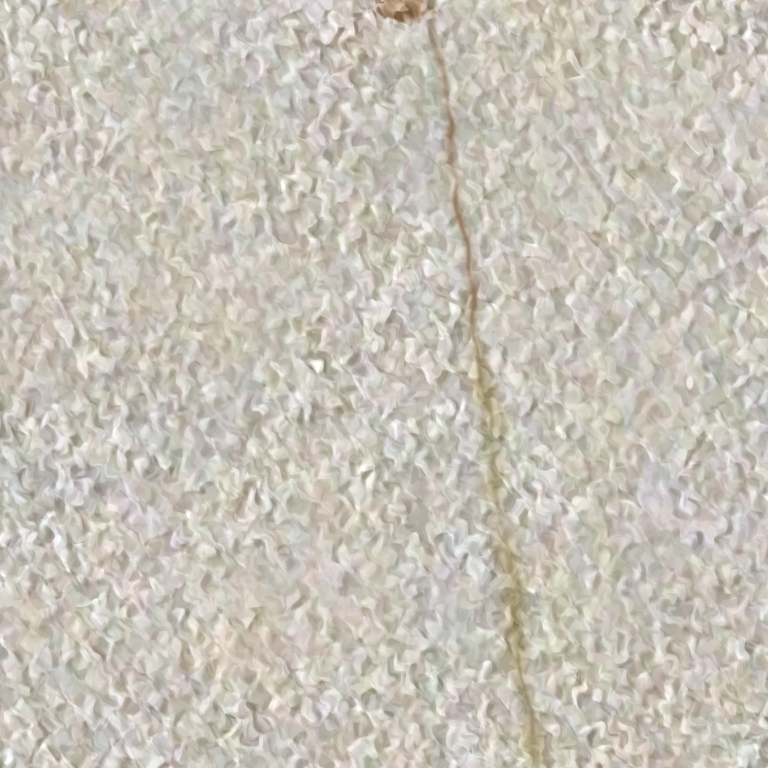
Give the GLSL for this texture, as a Shadertoy shader.

```glsl
// Pale weathered concrete with soft leaning grains and a thin stained crack.
#define GRAIN_SCALE 72.0
#define GRAIN_CONTRAST 0.31
#define GRAIN_SOFTNESS 7.0
#define GRAIN_LEAN 0.35
#define TINT_AMOUNT 0.055
#define CRACK_WIDTH 0.0034
#define CRACK_TOP 0.562
#define CRACK_DRIFT 0.135
#define BASE_COLOR vec3(0.786, 0.767, 0.729)
#define RUST_COLOR vec3(0.53, 0.43, 0.33)
#define OLIVE_COLOR vec3(0.67, 0.61, 0.41)
#define CHIP_COLOR vec3(0.96, 0.95, 0.94)

vec3 hash3(vec2 cell) {
    vec3 q = fract(cell.xyx * vec3(0.1031, 0.1030, 0.0973));
    q += dot(q, q.yxz + 33.33);
    return fract((q.xxy + q.yzz) * q.zyx);
}

mat2 rotation(float angle) {
    float c = cos(angle), s = sin(angle);
    return mat2(c, -s, s, c);
}

// Blended cellular noise: each cell is an elongated grain of random tone, -0.5 to 0.5.
float grains(vec2 p) {
    vec2 home = floor(p);
    float total = 0.0, weightSum = 1e-5;
    for (int j = -1; j <= 1; j++)
    for (int i = -1; i <= 1; i++) {
        vec2 cell = home + vec2(i, j);
        vec3 rnd = hash3(cell);
        vec3 shape = hash3(cell + 71.7);
        vec2 offset = p - cell - 0.1 - 0.8 * rnd.xy;
        offset = rotation(GRAIN_LEAN + (shape.x - 0.5) * 1.9) * offset;
        offset *= vec2(1.5, 0.72);
        float weight = exp(-GRAIN_SOFTNESS * dot(offset, offset));
        total += weight * (rnd.z - 0.5);
        weightSum += weight;
    }
    return total / weightSum;
}

// Layered sines: broad, irregular patches, about -1 to 1.
float patches(vec2 p) {
    float sum = 0.0, amplitude = 0.5;
    for (int k = 0; k < 4; k++) {
        p = rotation(0.9) * p + 1.7;
        sum += amplitude * sin(p.x + 1.3 * sin(p.y * 0.8)) * cos(p.y + 0.9 * sin(p.x * 0.7));
        p *= 1.9;
        amplitude *= 0.65;
    }
    return sum;
}

// Coverage of rare, slanted white chips.
float chips(vec2 p) {
    vec2 cell = floor(p * 5.0);
    vec3 rnd = hash3(cell + 19.0);
    vec2 offset = (fract(p * 5.0) - 0.2 - 0.6 * rnd.xy) / 5.0;
    offset = rotation((rnd.x - 0.5) * 1.6) * offset;
    float size = length(offset / vec2(0.006, 0.012));
    return step(0.86, rnd.z) * (1.0 - smoothstep(0.5, 1.0, size));
}

void mainImage(out vec4 fragColor, in vec2 fragCoord) {
    vec2 p = fragCoord / iResolution.y;

    // Grain with a shaded side, bent slightly so that outlines look eroded
    vec2 bend = 0.0025 * vec2(sin(p.y * 151.0 + 3.0 * sin(p.x * 67.0)),
                              sin(p.x * 137.0 + 3.0 * sin(p.y * 73.0)));
    vec2 g = (p + bend) * GRAIN_SCALE;
    float relief = grains(g) - 0.45 * grains(g + vec2(-0.55, 0.3));
    float fine = grains(g * 1.9 + 37.0);
    float wear = patches(p * 9.0 + 4.0);
    float contrast = GRAIN_CONTRAST * clamp(1.0 + 0.5 * wear, 0.55, 1.3);
    float tone = contrast * (0.85 * relief + 0.42 * fine);
    tone += 0.016 * patches(p * 6.0 + 11.0);
    vec3 color = BASE_COLOR + tone * vec3(0.96, 1.0, 1.1);

    // Faint warm, cool, pink and green mottling
    float warmth = patches(p * 8.0 + 23.0) * 0.4 + grains(g * 0.45 + 5.0);
    float pinkness = patches(p * 13.0 + 31.0) * 0.3 + grains(g * 0.6 + 59.0);
    color += TINT_AMOUNT * warmth * vec3(0.45, 0.1, -0.75);
    color += TINT_AMOUNT * pinkness * vec3(0.4, -0.35, 0.25);

    // Crack: rusty and narrow above, olive and broad below
    float wobble = 0.0035 * sin(p.y * 31.0) + 0.002 * sin(p.y * 83.0 + 1.0);
    float across = p.x - CRACK_TOP - CRACK_DRIFT * (1.0 - p.y) - wobble;
    across += 0.004 * grains(g * 0.7 + 13.0);
    float lower = 1.0 - smoothstep(0.46, 0.62, p.y);
    float spread = mix(0.010, 0.018, lower);
    float stain = exp(-pow(across / spread, 2.0));
    float blotch = 0.5 + 0.5 * sin(p.y * 38.0 + 2.0 * sin(p.y * 17.0));
    vec3 stainColor = mix(RUST_COLOR + 0.16, OLIVE_COLOR, lower) + 0.8 * tone;
    color = mix(color, stainColor, stain * (0.28 + 0.32 * blotch));
    float broken = smoothstep(-0.25, 0.2, grains(vec2(p.y * 26.0, 3.5)));
    float line = exp(-pow(across / CRACK_WIDTH, 2.0));
    vec3 lineColor = mix(RUST_COLOR, OLIVE_COLOR * 0.75, lower);
    color = mix(color, lineColor, line * mix(0.7, 0.5, lower) * (0.35 + 0.65 * broken));

    // Rusty pebble where the crack begins, then scattered chips
    vec2 toPebble = (p - vec2(0.522, 0.99)) / vec2(0.036, 0.022);
    float pebble = 1.0 - smoothstep(0.55, 1.15, length(toPebble) + 0.5 * fine);
    color = mix(color, RUST_COLOR + vec3(0.09, 0.05, 0.02) + 1.3 * tone, 0.8 * pebble);
    color = mix(color, CHIP_COLOR, 0.9 * chips(p));

    fragColor = vec4(clamp(color, 0.0, 1.0), 1.0);
}
```
